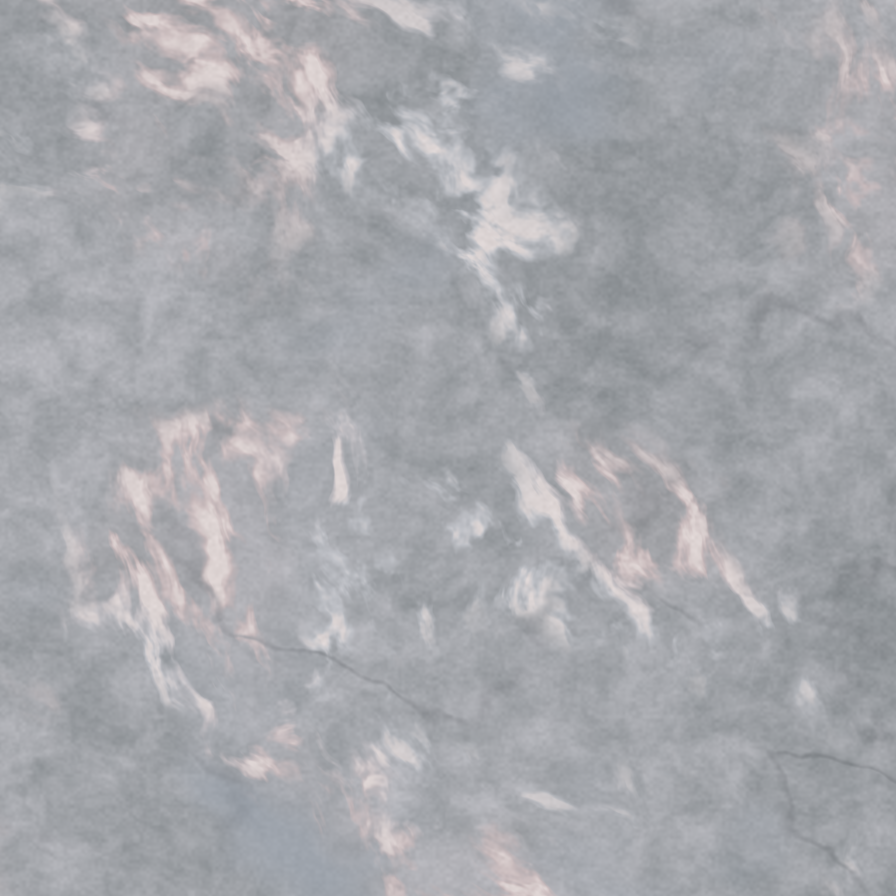
A WebGL 1 fragment shader for this texture:

```glsl
precision highp float;
uniform vec2 u_resolution;

#define OCTAVES 4
#define SEED vec2(17.3, 41.7)
#define PATCH_SCALE 4.2
#define RELIEF_SCALE 17.0
#define RELIEF_STRENGTH 2.3
#define FLAKE_SCALE vec2(19.0, 40.0)
#define STEEP_ANGLE -1.2
#define SHALLOW_ANGLE -0.5
#define CRACK_ANGLE -0.68
#define CRACK_DEPTH 0.055
#define GRAIN 0.03

const vec3 DARK_STONE = vec3(0.565, 0.582, 0.598);
const vec3 LIGHT_STONE = vec3(0.692, 0.697, 0.718);
const vec3 BLUE_STONE = vec3(0.605, 0.640, 0.685);
const vec3 PINK = vec3(0.790, 0.725, 0.730);
const vec3 SILVER = vec3(0.755, 0.765, 0.790);
const vec3 PALE = vec3(0.875, 0.840, 0.835);

float hash(vec2 p) {
  vec3 h = fract(vec3(p.xyx) * 0.1031);
  h += dot(h, h.yzx + 33.33);
  return fract((h.x + h.y) * h.z);
}

float noise(vec2 p) {
  vec2 cell = floor(p), f = fract(p);
  f = f * f * (3.0 - 2.0 * f);
  float low = mix(hash(cell), hash(cell + vec2(1.0, 0.0)), f.x);
  float high = mix(hash(cell + vec2(0.0, 1.0)), hash(cell + 1.0), f.x);
  return mix(low, high, f.y);
}

// Layered noise, centred on zero
float fbm(vec2 p) {
  float sum = 0.0, amplitude = 0.5;
  for (int i = 0; i < OCTAVES; i++) {
    sum += amplitude * (noise(p) - 0.5);
    p = mat2(1.6, 1.2, -1.2, 1.6) * p + 19.1;
    amplitude *= 0.5;
  }
  return sum;
}

// Turns the x axis to the given angle
vec2 along(vec2 p, float angle) {
  float c = cos(angle), s = sin(angle);
  return vec2(c * p.x + s * p.y, c * p.y - s * p.x);
}

float relief(vec2 p) {
  return fbm(along(p, CRACK_ANGLE) * RELIEF_SCALE * vec2(0.7, 1.2));
}

float crackLine(vec2 p) {
  float ridge = abs(fbm(along(p, CRACK_ANGLE) * vec2(2.6, 6.0) + 7.0));
  return 1.0 - smoothstep(0.0, 0.026, ridge);
}

void main() {
  vec2 uv = gl_FragCoord.xy / min(u_resolution.x, u_resolution.y);
  vec2 p = uv + SEED;
  vec2 warp = vec2(fbm(p * 9.0), fbm(p * 9.0 + 53.0));
  vec2 q = p + 0.07 * warp;

  // Regions: mineral clusters, calm bluish areas, broad shade
  float cluster = smoothstep(-0.07, 0.13, fbm(along(q, CRACK_ANGLE) * PATCH_SCALE * vec2(0.8, 1.2)));
  float calm = smoothstep(0.02, 0.20, fbm(q * 3.4 + 31.0)) * (1.0 - 0.8 * cluster);
  float shade = fbm(q * 3.0 + 87.0);
  float pinkness = smoothstep(-0.12, 0.06, fbm(q * 3.2 + 64.0));

  // Embossed stone surface
  float slope = relief(q) - relief(q + vec2(-0.005, 0.006));
  float mottle = fbm(q * 34.0 + 11.0);
  float detail = 1.0 - 0.65 * calm;
  float tone = 0.48 + 1.1 * shade + detail * (1.2 * mottle - RELIEF_STRENGTH * slope) + 0.10 * cluster;
  vec3 color = mix(DARK_STONE, LIGHT_STONE, clamp(tone, -0.1, 1.15));
  color = mix(color, BLUE_STONE, 0.55 * calm);

  // Dark broken cracks
  float crack = crackLine(q) * smoothstep(-0.04, 0.12, fbm(p * 5.0 + 23.0));
  color -= CRACK_DEPTH * crack;

  // Flakes lie steep in some regions and shallow in others
  float steep = fbm(along(q, STEEP_ANGLE) * FLAKE_SCALE);
  float shallow = fbm(along(q, SHALLOW_ANGLE) * FLAKE_SCALE + 5.0);
  float tilt = smoothstep(-0.06, 0.06, fbm(p * 3.5 + 45.0));
  float body = mix(steep, shallow, tilt) - 0.35 * slope;
  float cover = cluster * (1.0 - 0.7 * crack);
  float flake = smoothstep(-0.02, 0.16, body) * cover;
  float core = smoothstep(0.09, 0.24, body) * cover;
  vec3 mineral = mix(SILVER, PINK, pinkness);
  color = mix(color, mineral, 0.85 * flake + 0.10 * cluster * pinkness);
  color = mix(color, PALE, 0.9 * core);

  // Fine speckle
  float speckle = noise(p * vec2(150.0, 210.0)) + noise(p * 260.0) - 1.0;
  color += GRAIN * speckle * (1.0 - 0.4 * calm);

  gl_FragColor = vec4(clamp(color, 0.0, 1.0), 1.0);
}
```
